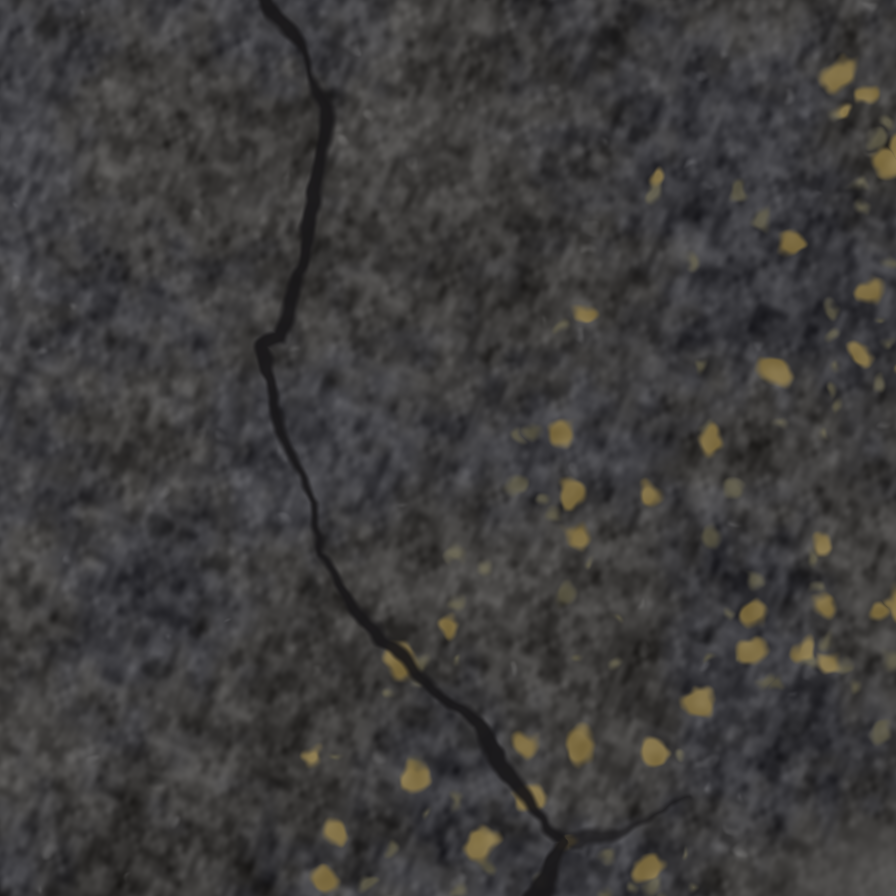
A Shadertoy shader for this texture:

```glsl
// Weathered dark grey stone with a forked crack and scattered ochre lichen.
// Layered value noise makes the stone, jittered grid cells hold the lichen
// and pits, and a roughened polyline distance carves the crack.

const vec3 STONE_WARM = vec3(0.240, 0.234, 0.228);
const vec3 STONE_COOL = vec3(0.235, 0.235, 0.252);
const vec3 CRACK_DARK = vec3(0.095, 0.090, 0.097);
const vec3 LICHEN_OCHRE = vec3(0.55, 0.475, 0.285);
const vec3 LICHEN_PALE = vec3(0.44, 0.42, 0.32);

const int CRACK_POINTS = 15;
const vec2 CRACK[CRACK_POINTS] = vec2[](
    vec2(0.29, 1.01), vec2(0.341, 0.935), vec2(0.362, 0.876),
    vec2(0.358, 0.805), vec2(0.341, 0.72), vec2(0.313, 0.622),
    vec2(0.295, 0.612), vec2(0.313, 0.518), vec2(0.352, 0.44),
    vec2(0.358, 0.38), vec2(0.423, 0.284), vec2(0.534, 0.193),
    vec2(0.592, 0.10), vec2(0.628, 0.06), vec2(0.59, -0.02));

vec2 hash2(vec2 p) {
    vec3 q = fract(p.xyx * vec3(0.1031, 0.1030, 0.0973));
    q += dot(q, q.yzx + 33.33);
    return fract((q.xx + q.yz) * q.zy);
}

// Smooth value noise centred on zero, from -0.5 to 0.5
float noise(vec2 p) {
    vec2 i = floor(p), f = fract(p);
    f = f * f * (3.0 - 2.0 * f);
    float low = mix(hash2(i).x, hash2(i + vec2(1, 0)).x, f.x);
    float high = mix(hash2(i + vec2(0, 1)).x, hash2(i + vec2(1, 1)).x, f.x);
    return mix(low, high, f.y) - 0.5;
}

vec2 noise2(vec2 p) {
    return vec2(noise(p), noise(p + 71.7));
}

mat2 rotation(float angle) {
    float c = cos(angle), s = sin(angle);
    return mat2(c, s, -s, c);
}

float segment(vec2 p, vec2 a, vec2 b) {
    vec2 ab = b - a;
    return length(p - a - ab * clamp(dot(p - a, ab) / dot(ab, ab), 0.0, 1.0));
}

// Lichen grows in clusters below a diagonal, but not in the lower right corner
float lichenZone(vec2 p) {
    float side = smoothstep(-0.06, 0.06, p.x - 0.27 - 0.60 * p.y);
    float corner = smoothstep(0.13, 0.22, length(p - vec2(1.0, 0.03)));
    float cluster = smoothstep(-0.22, 0.22, noise(p * 7.0 + 13.0));
    return side * corner * mix(0.25, 1.0, cluster);
}

// Soft irregular spots; zoned = 1 limits them to the lichen zone
float scatter(vec2 p, float cells, float share, vec2 radii,
              float blur, float zoned, float seed) {
    float cover = 0.0;
    vec2 home = floor(p * cells);
    for (int y = -1; y <= 1; y++)
    for (int x = -1; x <= 1; x++) {
        vec2 cell = home + vec2(x, y);
        vec2 centre = (cell + 0.15 + 0.7 * hash2(cell + seed)) / cells;
        vec2 dice = hash2(cell + seed + 37.0);
        float keep = share * mix(1.0, lichenZone(centre), zoned);
        vec2 d = rotation(dice.y * 6.28) * (p - centre);
        d.x *= mix(0.75, 1.25, hash2(cell + seed + 59.0).x);
        float radius = mix(radii.x, radii.y, dice.y);
        float spot = 1.0 - smoothstep(-blur, blur, length(d) - radius);
        cover = max(cover, spot * step(dice.x, keep));
    }
    return cover;
}

// Mottled brightness from broad stains down to slanted fine grain
float stoneTone(vec2 p) {
    vec2 grain = rotation(0.4) * p;
    return 0.055 * noise(p * 5.0) + 0.065 * noise(p * 14.0 + 5.0)
         + 0.085 * noise(grain * 34.0) + 0.125 * noise(grain * vec2(78.0, 58.0))
         + 0.085 * noise(grain * vec2(135.0, 110.0) + 9.0);
}

float crackMask(vec2 p) {
    vec2 q = p + 0.010 * noise2(p * 28.0) + 0.005 * noise2(p * 75.0);
    float d = 1.0;
    for (int i = 0; i < CRACK_POINTS - 1; i++)
        d = min(d, segment(q, CRACK[i], CRACK[i + 1]));
    float width = 0.0065 + 0.006 * noise(p * 13.0 + 3.0);
    width -= 0.004 * smoothstep(0.05, 0.0, abs(p.y - 0.92));
    width += 0.004 * smoothstep(0.10, 0.0, p.y);
    float trunk = 1.0 - smoothstep(-0.0035, 0.0045, d - width);
    float fork = min(segment(q, CRACK[13], vec2(0.69, 0.073)),
                     segment(q, vec2(0.69, 0.073), vec2(0.77, 0.108)));
    float taper = mix(0.008, 0.001, smoothstep(0.63, 0.77, p.x));
    float branch = 1.0 - smoothstep(-0.004, 0.005, fork - taper);
    return max(trunk, 0.75 * branch);
}

void mainImage(out vec4 fragColor, in vec2 fragCoord) {
    vec2 p = fragCoord / iResolution.y;
    vec2 rough = p + 0.011 * noise2(p * 48.0) + 0.006 * noise2(p * 95.0);

    // Stone, with a smooth pale corner and its shadow
    float tint = smoothstep(-0.3, 0.3, noise(p * 6.0 + 21.0) + 0.4 * noise(p * 40.0));
    float corner = 1.0 - smoothstep(0.03, 0.15, length((p - vec2(0.98, 0.02)) * vec2(0.8, 1.5)));
    float shadow = 1.0 - smoothstep(0.02, 0.11, length(p - vec2(0.93, 0.12)));
    vec3 color = mix(STONE_WARM, STONE_COOL, tint);
    color += stoneTone(p) * (1.0 - 0.5 * corner) + 0.06 * corner - 0.04 * shadow;

    // Dark pits and pale mineral flecks
    color *= 1.0 - 0.30 * scatter(rough, 13.0, 0.16, vec2(0.006, 0.015), 0.007, 0.0, 5.0);
    color += 0.075 * scatter(rough, 30.0, 0.07, vec2(0.002, 0.007), 0.004, 0.0, 91.0);

    // Lichen: small pale crumbs under larger ochre patches
    float crumbs = scatter(rough, 36.0, 0.36, vec2(0.003, 0.010), 0.005, 1.0, 140.0);
    float patches = scatter(rough, 21.0, 0.48, vec2(0.009, 0.018), 0.005, 1.0, 210.0);
    float mottle = 0.12 * noise(p * 60.0 + 4.0);
    color = mix(color, LICHEN_PALE + mottle, 0.65 * crumbs);
    color = mix(color, LICHEN_OCHRE + mottle, 0.88 * patches);

    color = mix(color, CRACK_DARK, 0.92 * crackMask(p));
    fragColor = vec4(clamp(color, 0.0, 1.0), 1.0);
}
```
